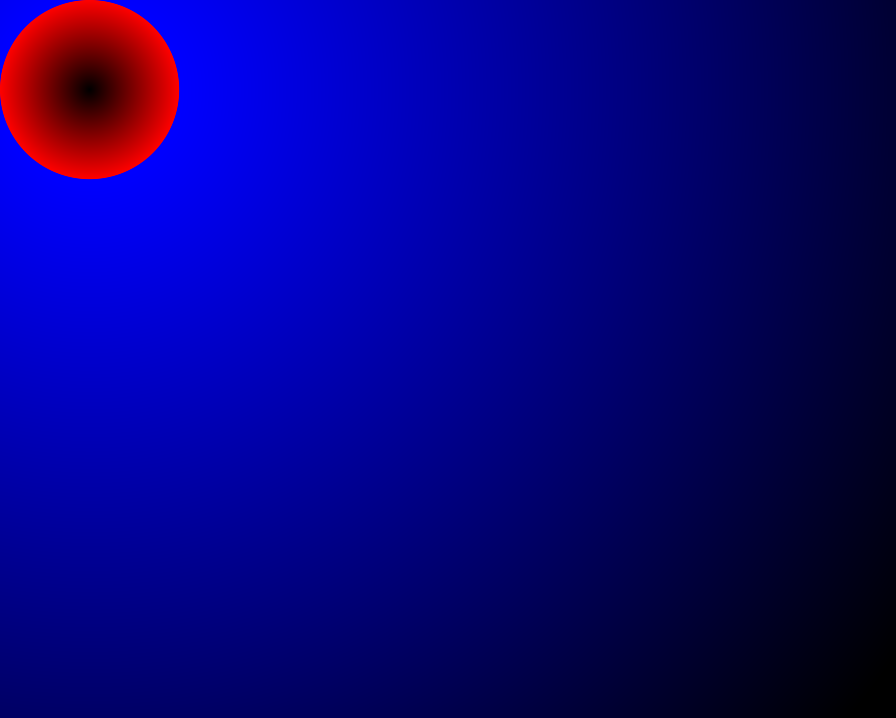
A Shadertoy shader for this background:

```glsl
#define DISC_RADIUS 0.1
#define DISC_INSET vec2(0.1, 0.1)
#define GLOW_REACH 1.0
#define DISC_COLOR vec3(1.0, 0.0, 0.0)
#define GLOW_COLOR vec3(0.0, 0.0, 1.0)

void mainImage(out vec4 fragColor, in vec2 fragCoord)
{
    // Canvas width is one unit; the disc is inset from the top left corner
    vec2 uv = fragCoord / iResolution.x;
    vec2 center = vec2(DISC_INSET.x, iResolution.y / iResolution.x - DISC_INSET.y);
    float dist = length(uv - center);
    float edge = dist - DISC_RADIUS;

    // Blue glow fading linearly away from the rim
    vec3 glow = GLOW_COLOR * clamp(1.0 - edge / GLOW_REACH, 0.0, 1.0);

    // Red disc, dark at its heart
    vec3 disc = DISC_COLOR * min(dist / DISC_RADIUS, 1.0);

    // Smooth rim about one pixel wide
    float halfPixel = 0.5 / iResolution.x;
    float outside = smoothstep(-halfPixel, halfPixel, edge);
    fragColor = vec4(mix(disc, glow, outside), 1.0);
}
```
